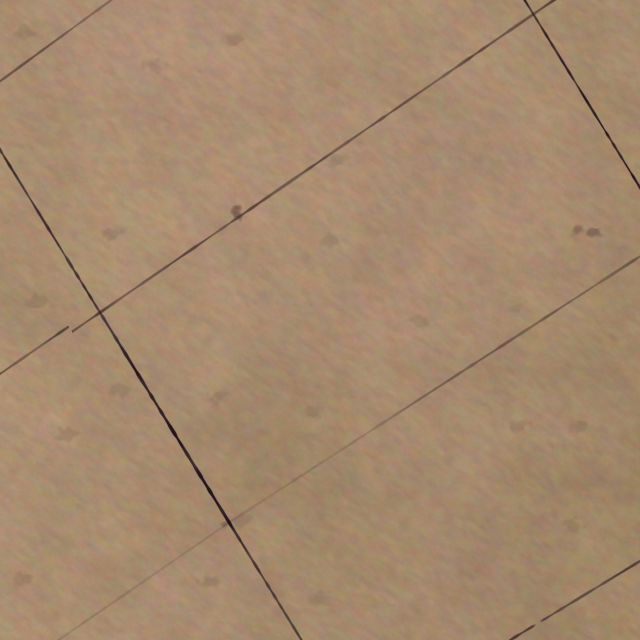
A three.js fragment shader for this texture:

```glsl
// Worn tan floor slabs laid on the diagonal, with thin dark joints, mottling and stains.
varying vec2 vUv;

// Slab lattice: one corner and the two edges leaving it
const vec2 CORNER = vec2(0.1563, 0.5117);
const vec2 LONG_EDGE = vec2(0.6771, 0.4661);
const vec2 SHORT_EDGE = vec2(0.2018, -0.3281);
const float ROW_SPREAD = 0.06;      // rows fan apart to the right
const float JOG_U = -0.065;         // where the left column slips
const float JOG_SIZE = 0.025;

// Joints
const float ROW_HALF_WIDTH = 0.0020;
const float COLUMN_HALF_WIDTH = 0.0021;
const float SOFTNESS = 0.0014;
const float WOBBLE = 0.0012;
const vec4 ROW_INDEX = vec4(-1.0, 0.0, 1.0, 2.0);
const vec4 ROW_STRENGTH = vec4(0.55, 0.70, 0.50, 0.85);
const vec3 ROW_COLOR = vec3(0.27, 0.19, 0.18);
const vec3 COLUMN_COLOR = vec3(0.14, 0.08, 0.11);

// Surface
const vec3 TAN = vec3(0.665, 0.555, 0.440);
const vec3 PINK_TAN = vec3(0.680, 0.555, 0.460);
const vec3 OLIVE_TAN = vec3(0.610, 0.510, 0.390);
const vec3 STAIN_COLOR = vec3(0.42, 0.32, 0.27);
const float GRAIN = 0.075;
const float TINT_GRAIN = 0.045;

float hash(vec2 p) {
  return fract(sin(dot(p, vec2(12.9898, 78.233))) * 43758.5453);
}

float noise(vec2 p) {
  vec2 i = floor(p), f = fract(p);
  f = f * f * (3.0 - 2.0 * f);
  return mix(mix(hash(i), hash(i + vec2(1.0, 0.0)), f.x),
             mix(hash(i + vec2(0.0, 1.0)), hash(i + vec2(1.0, 1.0)), f.x), f.y);
}

float fbm(vec2 p) {
  float sum = 0.0, gain = 0.5;
  for (int i = 0; i < 4; i++) {
    sum += gain * noise(p);
    p = mat2(1.6, 1.2, -1.2, 1.6) * p + 7.3;
    gain *= 0.5;
  }
  return sum / 0.9375;
}

float cross2(vec2 a, vec2 b) { return a.x * b.y - a.y * b.x; }

float joint(float dist, float halfWidth) {
  return 1.0 - smoothstep(halfWidth - SOFTNESS, halfWidth + SOFTNESS, dist);
}

// Ragged blob, 1 at its centre
float stain(vec2 p, vec2 center, vec2 radius) {
  float d = length((p - center) / radius) + 0.9 * (noise(p * 130.0) - 0.5);
  return 1.0 - smoothstep(0.4, 1.2, d);
}

vec3 surface(vec2 p) {
  float olive = smoothstep(0.35, 1.05, p.x * 0.65 + (1.0 - p.y) * 0.6 + 0.5 * (fbm(p * 4.0) - 0.5));
  float pink = smoothstep(0.42, 0.7, fbm(p * 3.0 + 11.0)) * (1.0 - 0.6 * olive);
  pink = max(pink, 0.8 * (1.0 - smoothstep(0.0, 0.25, distance(p, vec2(0.76, 0.71)))));
  vec3 color = mix(mix(TAN, OLIVE_TAN, olive * 0.8), PINK_TAN, pink * 0.7);
  color *= 1.0 + 0.10 * (fbm(p * 12.0 + 3.0) - 0.5);

  // Fine grain, drawn out along the falling diagonal
  vec2 q = vec2(dot(p, vec2(0.82, -0.57)) * 75.0, dot(p, vec2(0.57, 0.82)) * 150.0);
  color *= 1.0 + GRAIN * (fbm(q) - 0.5) + 0.025 * (noise(p * 256.0) - 0.5);
  vec3 tint = vec3(noise(q * 0.8 + 31.0), noise(q * 0.8 + 57.0), noise(q * 0.8 + 83.0));
  return color + TINT_GRAIN * (tint - 0.5);
}

void main() {
  vec2 p = vUv;
  vec3 color = surface(p);

  // Lattice coordinates: u along the slabs, v from row to row
  vec2 d = p - CORNER;
  float area = cross2(LONG_EDGE, SHORT_EDGE);
  float u = cross2(d, SHORT_EDGE) / area;
  float v = cross2(LONG_EDGE, d) / area;
  float row = u < JOG_U ? (v + JOG_SIZE) / (1.0 + JOG_SIZE)
                        : v / (1.0 + ROW_SPREAD * max(u, 0.0));
  float n = floor(row + 0.5), m = floor(u + 0.5);

  // Scattered faint stains, then the darker marks
  vec2 cell = floor(p * 7.0);
  vec2 seed = vec2(hash(cell), hash(cell + 19.0));
  float dirt = 0.22 * step(0.6, hash(cell + 41.0))
             * stain(p, (cell + 0.25 + 0.5 * seed) / 7.0, vec2(0.018, 0.012));
  dirt = max(dirt, 0.55 * stain(p, vec2(0.903, 0.641), vec2(0.012, 0.009)));
  dirt = max(dirt, 0.55 * stain(p, vec2(0.927, 0.637), vec2(0.013, 0.008)));
  dirt = max(dirt, 0.75 * stain(p, vec2(0.369, 0.667), vec2(0.009, 0.012)));
  dirt = max(dirt, 0.60 * stain(p, vec2(0.350, 0.179), vec2(0.009, 0.006)));
  color = mix(color, STAIN_COLOR, dirt);

  // Row joints, unevenly filled; one fades out and one has a break
  float rowDist = abs(row - n) * abs(area) / length(LONG_EDGE);
  rowDist += WOBBLE * (noise(vec2(u * 60.0, n * 9.0)) - 0.3);
  float rowStrength = dot(ROW_STRENGTH, vec4(equal(vec4(n), ROW_INDEX)));
  if (n == 1.0) rowStrength *= mix(0.35, 1.0, smoothstep(0.1, 0.6, u));
  if (n == 2.0) rowStrength *= smoothstep(0.002, 0.012, abs(u - 0.4));
  rowStrength *= 0.7 + 0.5 * noise(vec2(u * 22.0, n * 5.0 + 2.0));
  color = mix(color, ROW_COLOR, min(rowStrength, 1.0) * joint(rowDist, ROW_HALF_WIDTH));

  // Column joints, darkest along the middle slab
  float columnDist = abs(u - m) * abs(area) / length(SHORT_EDGE);
  columnDist += WOBBLE * (noise(vec2(v * 40.0, m * 9.0 + 4.0)) - 0.4);
  float deep = smoothstep(-0.1, 0.4, v) * (1.0 - smoothstep(0.95, 1.15, v));
  float columnStrength = mix(0.78, 1.0, deep) * (0.8 + 0.3 * noise(vec2(v * 18.0, m)));
  float columnWidth = COLUMN_HALF_WIDTH * (m == 0.0 ? 0.9 + 0.25 * deep : 0.8);
  color = mix(color, COLUMN_COLOR, min(columnStrength, 1.0) * joint(columnDist, columnWidth));

  gl_FragColor = vec4(color, 1.0);
}
```
